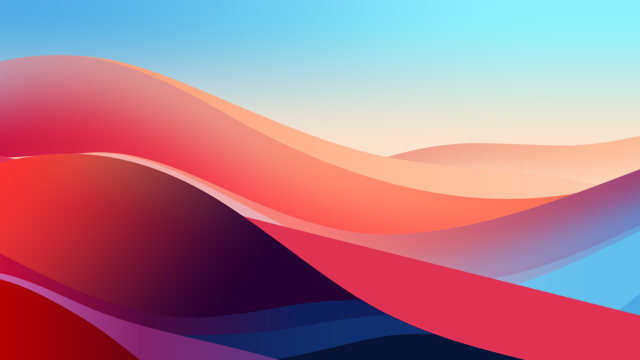
This background is drawn by a Shadertoy shader. Its source:

```glsl
// Layered silky waves in coral, crimson, navy and pale blue below a soft sunset sky.

// Layout grid: 16 units wide, 9 units high. A knot holds x, height and slope.
const vec2 GRID = vec2(16.0, 9.0);

// Cubic Hermite arc between two knots, continued straight beyond its ends.
float arc(float x, vec3 a, vec3 b) {
    float w = b.x - a.x;
    float t = clamp((x - a.x) / w, 0.0, 1.0);
    float s = 1.0 - t;
    float y = s * s * (1.0 + 2.0 * t) * a.y + t * t * (3.0 - 2.0 * t) * b.y
            + w * t * s * (s * a.z - t * b.z);
    return y + a.z * min(x - a.x, 0.0) + b.z * max(x - b.x, 0.0);
}

float ridge(float x, vec3 a, vec3 b, vec3 c) {
    return x < b.x ? arc(x, a, b) : arc(x, b, c);
}

float ridge(float x, vec3 a, vec3 b, vec3 c, vec3 d) {
    return x < c.x ? ridge(x, a, b, c) : arc(x, c, d);
}

// Three-stop gradient over t in 0..1.
vec3 ramp(vec3 a, vec3 b, vec3 c, float t) {
    t = clamp(t, 0.0, 1.0) * 2.0;
    return t < 1.0 ? mix(a, b, t) : mix(b, c, t - 1.0);
}

// Covers everything below a ridge; depth is the distance under its edge.
vec3 paint(vec3 base, vec3 tint, float depth, float pixel) {
    return mix(base, tint, smoothstep(-pixel, pixel, depth));
}

vec3 sky(vec2 p) {
    vec3 zenith = mix(vec3(0.32, 0.68, 0.90), vec3(0.55, 0.95, 1.0), smoothstep(0.0, 14.0, p.x));
    return mix(vec3(1.0, 0.89, 0.80), zenith, smoothstep(5.0, 8.9, p.y));
}

// Peach hills and the broad red wave behind everything else.
vec3 farWaves(vec3 col, vec2 p, float px) {
    float u = p.x / GRID.x;
    float d = ridge(p.x, vec3(9.69, 5.08, 0.28), vec3(11.88, 5.42, 0.0),
                    vec3(14.17, 5.365, 0.0), vec3(16.0, 5.6, 0.2)) - p.y;
    vec3 hill = mix(vec3(0.94, 0.63, 0.54), vec3(0.99, 0.73, 0.59), smoothstep(10.0, 15.0, p.x));
    col = paint(col, mix(hill, vec3(1.0, 0.84, 0.72), smoothstep(0.0, 1.2, d)), d, px);

    d = ridge(p.x, vec3(1.46, 7.58, 0.1), vec3(5.42, 6.58, -0.42),
              vec3(9.65, 5.08, -0.2), vec3(14.58, 4.46, -0.2)) - p.y;
    col = paint(col, ramp(vec3(0.96, 0.58, 0.44), vec3(1.0, 0.71, 0.56), vec3(0.99, 0.81, 0.69), u), d, px);

    d = ridge(p.x, vec3(0.0, 7.46, 0.25), vec3(1.5, 7.625, 0.0),
              vec3(5.625, 6.17, -0.57), vec3(14.4, 4.17, 0.17)) - p.y;
    vec3 crest = ramp(vec3(0.76, 0.58, 0.66), vec3(1.0, 0.57, 0.45), vec3(1.0, 0.40, 0.31), u);
    vec3 body = ramp(vec3(0.80, 0.09, 0.27), vec3(1.0, 0.28, 0.30), vec3(1.0, 0.29, 0.26), u * 1.2);
    return paint(col, mix(crest, body, smoothstep(-0.1, 2.3, d)), d, px);
}

// Rose wave that turns into pale blue folds toward the right.
vec3 blueWaves(vec3 col, vec2 p, float px) {
    float u = p.x / GRID.x;
    float d = ridge(p.x, vec3(2.08, 5.17, 0.12), vec3(5.33, 4.4, -0.45),
                    vec3(9.5, 3.146, -0.02), vec3(16.0, 4.77, 0.38)) - p.y;
    vec3 crest = ramp(vec3(1.0, 0.62, 0.50), vec3(0.97, 0.48, 0.46), vec3(0.62, 0.27, 0.46), u);
    vec3 body = ramp(vec3(1.0, 0.65, 0.57), vec3(0.93, 0.57, 0.60), vec3(0.42, 0.52, 0.78), u);
    col = paint(col, mix(crest, body, smoothstep(0.0, 1.4, d)), d, px);

    d = ridge(p.x, vec3(2.3, 5.17, 0.05), vec3(5.33, 4.27, -0.5),
              vec3(11.46, 1.98, 0.0), vec3(16.0, 3.375, 0.48)) - p.y;
    crest = ramp(vec3(1.0, 0.70, 0.61), vec3(0.91, 0.65, 0.71), vec3(0.40, 0.62, 0.86), u);
    body = ramp(vec3(1.0, 0.78, 0.74), vec3(0.74, 0.87, 0.95), vec3(0.36, 0.74, 0.93), u);
    col = paint(col, mix(crest, body, smoothstep(0.0, 1.0, d)), d, px);

    d = ridge(p.x, vec3(9.8, 1.8, -0.15), vec3(11.25, 1.6, 0.03), vec3(16.0, 3.23, 0.5)) - p.y;
    vec3 fold = mix(vec3(0.62, 0.82, 0.93), vec3(0.38, 0.75, 0.93), smoothstep(9.0, 15.0, p.x));
    col = mix(col, paint(col, fold, d, px), smoothstep(8.5, 11.5, p.x));

    d = ridge(p.x, vec3(13.1, 0.35, 0.15), vec3(14.6, 0.77, 0.33), vec3(16.0, 1.67, 0.85)) - p.y;
    col = paint(col, vec3(0.29, 0.67, 0.89), d, px);

    d = ridge(p.x, vec3(5.0, 3.45, 0.0), vec3(10.4, 0.875, -0.42),
              vec3(12.9, 0.35, -0.06), vec3(16.0, 0.44, 0.08)) - p.y;
    return paint(col, mix(vec3(0.42, 0.62, 0.82), vec3(0.16, 0.52, 0.80), smoothstep(7.0, 14.0, p.x)), d, px);
}

// Red hill sinking into purple, with navy and crimson folds at its foot.
vec3 nearWaves(vec3 col, vec2 p, float px) {
    float d = arc(p.x, vec3(0.0, 5.1, -0.15), vec3(0.46, 5.0, -0.25)) - p.y;
    col = paint(col, vec3(0.88, 0.2, 0.33), d, px);

    float hill = ridge(p.x, vec3(0.0, 4.92, 0.28), vec3(5.33, 4.08, -0.6),
                       vec3(8.96, 1.55, -0.62), vec3(13.1, 0.0, -0.25));
    d = hill - p.y;
    vec3 red = mix(vec3(0.98, 0.20, 0.20), vec3(0.92, 0.38, 0.27), smoothstep(0.0, 3.5, p.x) * smoothstep(1.5, 0.0, d));
    float shade = smoothstep(0.0, 9.2, p.x + 0.8 * (4.9 - p.y));
    col = paint(col, mix(red, vec3(0.14, 0.0, 0.2), shade), d, px);

    d = min(hill, ridge(p.x, vec3(0.0, 2.67, -0.52), vec3(5.0, 1.06, 0.03), vec3(8.3, 1.48, 0.05))) - p.y;
    col = paint(col, ramp(vec3(0.78, 0.05, 0.24), vec3(0.30, 0.03, 0.25), vec3(0.06, 0.12, 0.37), p.x / 7.5), d, px);
    d = min(hill, ridge(p.x, vec3(4.8, 0.62, 0.0), vec3(7.9, 0.9, 0.2), vec3(9.8, 1.15, 0.1))) - p.y;
    col = paint(col, mix(vec3(0.09, 0.11, 0.35), vec3(0.06, 0.19, 0.44), smoothstep(4.0, 9.0, p.x)), d, px);
    d = min(hill, ridge(p.x, vec3(6.9, 0.02, 0.15), vec3(9.4, 0.56, 0.2), vec3(10.8, 0.65, 0.0))) - p.y;
    col = paint(col, vec3(0.03, 0.08, 0.21), d, px);

    d = ridge(p.x, vec3(0.0, 2.17, -0.2), vec3(2.7, 1.125, -0.35), vec3(6.98, 0.0, -0.3)) - p.y;
    col = paint(col, ramp(vec3(0.80, 0.38, 0.65), vec3(0.52, 0.13, 0.43), vec3(0.36, 0.22, 0.52), p.x / 7.0), d, px);
    d = ridge(p.x, vec3(0.0, 2.02, -0.25), vec3(2.08, 1.04, -0.6), vec3(3.5, 0.0, -0.8)) - p.y;
    return paint(col, mix(vec3(0.72, 0.0, 0.01), vec3(0.42, 0.0, 0.07), p.x / 3.5), d, px);
}

void mainImage(out vec4 fragColor, in vec2 fragCoord) {
    vec2 p = fragCoord / iResolution.xy * GRID;
    float px = 0.8 * GRID.y / iResolution.y;
    vec3 col = farWaves(sky(p), p, px);
    col = blueWaves(col, p, px);
    fragColor = vec4(nearWaves(col, p, px), 1.0);
}
```
